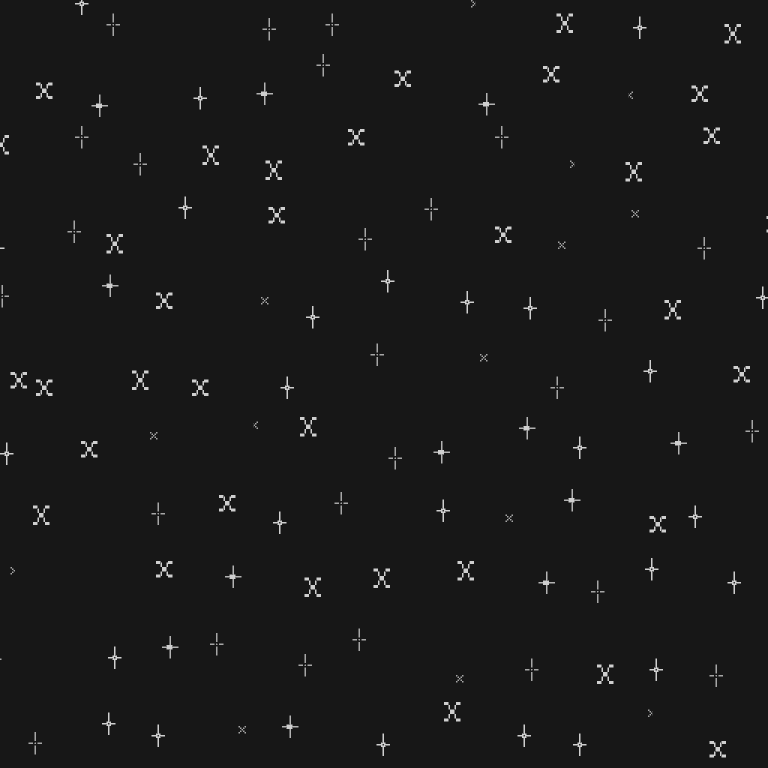
Write a Shadertoy shader that draws this pattern.

```glsl
const vec3 NIGHT = vec3(0.09);
const vec3 CHALK = vec3(0.81);
const float UNITS = 512.0;   // drawing units along the canvas height
const float CELL = 48.0;     // spacing of the scattered glyphs

vec3 hash32(vec2 p) {
    vec3 q = fract(vec3(p.xyx) * vec3(0.1031, 0.1030, 0.0973));
    q += dot(q, q.yxz + 33.33);
    return fract((q.xxy + q.yzz) * q.zyx);
}

// Coverage of a box with edges softened over one pixel
float box(vec2 p, vec2 halfSize, float soft) {
    vec2 edge = clamp((halfSize - abs(p)) / soft + 0.5, 0.0, 1.0);
    return edge.x * edge.y;
}

// Large blocky cross; squash pulls its corners inwards
float blockCross(vec2 p, float squash, float soft) {
    vec2 q = abs(p);
    float corner = box(q - vec2(4.0, 5.5 - squash), vec2(1.5, 1.0), soft);
    float arm = box(q - vec2(2.0, 3.0), vec2(0.5, 1.5), soft);
    float core = box(p, vec2(1.5), soft);
    return max(corner, max(arm, core));
}

float plusArms(vec2 p, vec2 reach, float soft) {
    return max(box(p, vec2(reach.x, 0.5), soft),
               box(p, vec2(0.5, reach.y), soft));
}

// Bright star with an open core
float ringStar(vec2 p, float soft) {
    float shape = max(plusArms(p, vec2(4.5, 7.5), soft), box(p, vec2(1.5), soft));
    return shape * (1.0 - 0.9 * box(p, vec2(0.5), soft));
}

// Star with a solid, slightly offset core
float solidStar(vec2 p, float soft) {
    float core = box(p + vec2(0.5, 0.0), vec2(2.0, 1.5), soft);
    return max(0.85 * plusArms(p, vec2(5.5, 7.5), soft), core);
}

// Thin plus with gaps around a central dot
float brokenPlus(vec2 p, float soft) {
    float arms = plusArms(p, vec2(4.5, 7.5), soft);
    float gap = box(p, vec2(1.5), soft) - box(p, vec2(0.5), soft);
    return 0.78 * arms * (1.0 - gap);
}

float smallCross(vec2 p, float soft) {
    vec2 q = abs(p);
    float dots = max(box(q - 1.0, vec2(0.5), soft), box(q - 2.0, vec2(0.5), soft));
    return 0.78 * max(dots, box(p, vec2(0.5), soft));
}

// One half of the small cross, opening to the given side
float chevron(vec2 p, float side, float soft) {
    return smallCross(p, soft) * box(p - vec2(side * 2.0, 0.0), vec2(2.5, 3.0), soft);
}

float glyph(vec2 p, float kind, float variant, float soft) {
    if (kind < 0.33) return blockCross(p, step(0.5, variant), soft);
    if (kind < 0.55) return ringStar(p, soft);
    if (kind < 0.63) return solidStar(p, soft);
    if (kind < 0.81) return brokenPlus(p, soft);
    if (kind < 0.90) return smallCross(p, soft);
    if (kind < 0.97) return chevron(p, variant < 0.7 ? -1.0 : 1.0, soft);
    return 0.0;
}

// One glyph per jittered cell, with each row slid sideways
float scatter(vec2 p, float soft) {
    float row = floor(p.y / CELL);
    float slide = floor(CELL * hash32(vec2(row, 7.0)).x);
    vec2 cell = vec2(floor((p.x + slide) / CELL), row);
    vec3 seed = hash32(cell + 19.0);
    vec3 look = hash32(cell + 83.0);
    vec2 centre = floor(CELL * mix(vec2(0.15, 0.19), vec2(0.85, 0.81), seed.xy)) + 0.5;
    vec2 local = p + vec2(slide, 0.0) - cell * CELL - centre;
    return glyph(local, look.x, look.y, soft);
}

void mainImage(out vec4 fragColor, in vec2 fragCoord) {
    float soft = UNITS / iResolution.y;
    float ink = scatter(fragCoord * soft, soft);
    fragColor = vec4(mix(NIGHT, CHALK, ink), 1.0);
}
```
